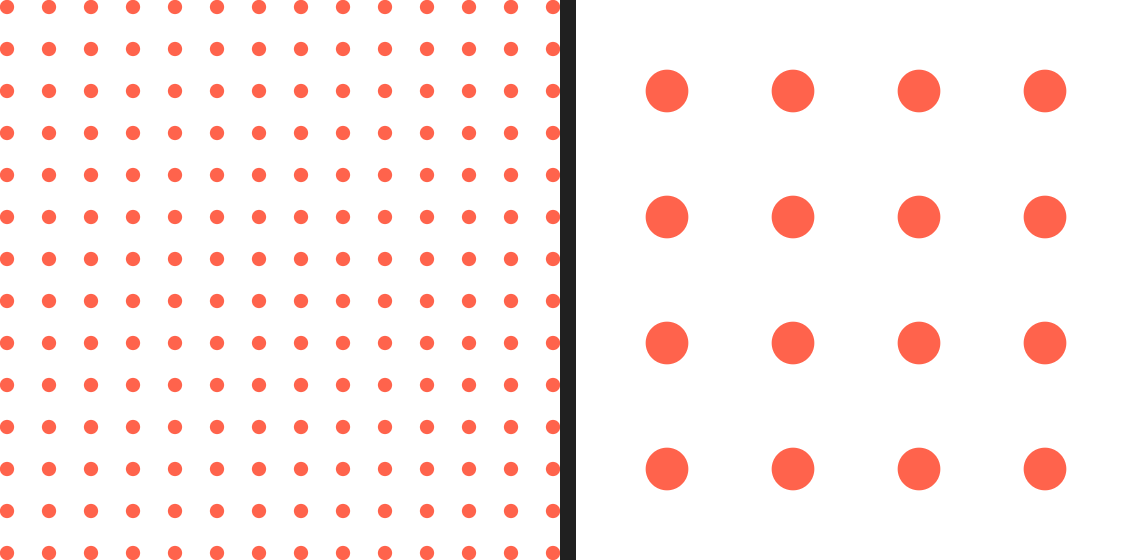
Left: the whole. Right: its middle third, enlarged.
This pattern is drawn by a WebGL 2 fragment shader. Its source:

```glsl
#version 300 es
precision highp float;
// Square grid of coral dots on white, the outer dots touching the canvas edges.

uniform vec2 u_resolution;
out vec4 outColor;

const float DOTS_PER_SIDE = 14.0;
const float DOT_RADIUS = 0.0127;
const float EDGE_MARGIN = 0.0125; // canvas edge to the outer dot centres
const vec3 PAPER = vec3(1.0);
const vec3 CORAL = vec3(1.0, 0.39, 0.30);

// Signed distance to the nearest dot of the grid
float dotGrid(vec2 p) {
    float spacing = (1.0 - 2.0 * EDGE_MARGIN) / (DOTS_PER_SIDE - 1.0);
    vec2 index = round((p - EDGE_MARGIN) / spacing);
    index = clamp(index, 0.0, DOTS_PER_SIDE - 1.0);
    vec2 center = EDGE_MARGIN + index * spacing;
    return length(p - center) - DOT_RADIUS;
}

void main() {
    vec2 uv = gl_FragCoord.xy / u_resolution;

    // Coverage over one pixel smooths the dot edges
    float pixel = 1.0 / min(u_resolution.x, u_resolution.y);
    float coverage = clamp(0.5 - dotGrid(uv) / pixel, 0.0, 1.0);

    outColor = vec4(mix(PAPER, CORAL, coverage), 1.0);
}
```
